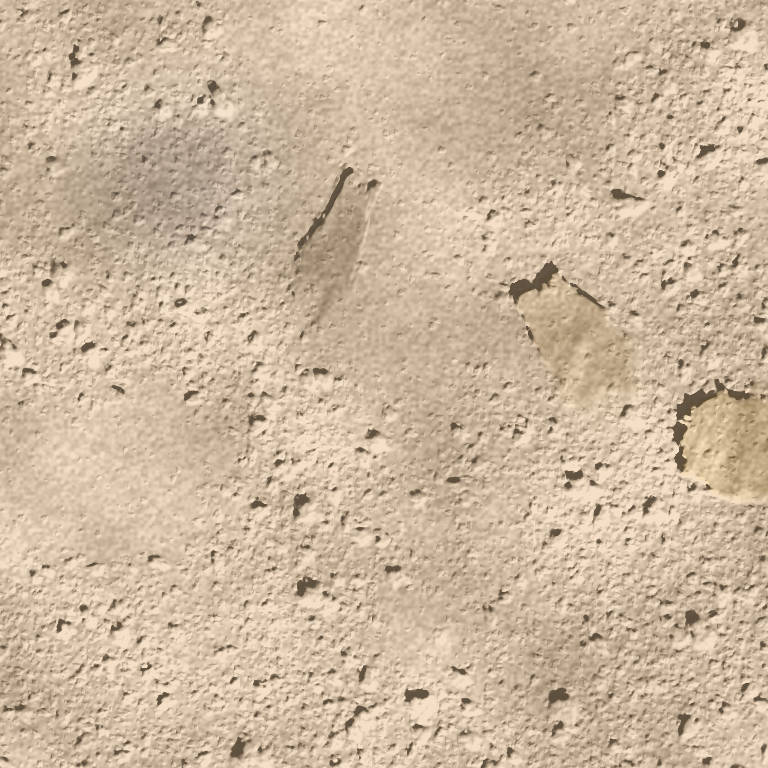
Give the GLSL for this texture, as a Shadertoy shader.

```glsl
const vec2 SUN = vec2(0.51, -0.86);
const float SUN_SLOPE = 0.58;

float hash(vec2 p) {
    vec3 q = fract(vec3(p.xyx) * 0.1031);
    q += dot(q, q.yzx + 33.33);
    return fract((q.x + q.y) * q.z);
}

vec2 hash2(vec2 p) {
    return vec2(hash(p), hash(p + 71.7));
}

float noise(vec2 p) {
    vec2 i = floor(p), f = fract(p);
    f = f * f * (3.0 - 2.0 * f);
    return mix(mix(hash(i), hash(i + vec2(1, 0)), f.x),
               mix(hash(i + vec2(0, 1)), hash(i + 1.0), f.x), f.y);
}

float fbm(vec2 p) {
    float sum = 0.0, amp = 0.5;
    for (int i = 0; i < 3; i++) {
        sum += amp * noise(p);
        p = mat2(0.8, 0.6, -0.6, 0.8) * p * 2.03 + 9.1;
        amp *= 0.5;
    }
    return sum / 0.875;
}

vec2 rotate(vec2 p, float a) {
    float c = cos(a), s = sin(a);
    return vec2(c * p.x - s * p.y, s * p.x + c * p.y);
}

// Scattered pebbles with wavy outlines; density also shrinks them
float pebbles(vec2 p, float scale, float density, float seed) {
    vec2 cell = floor(p * scale - 0.5);
    float height = 0.0;
    for (int i = 0; i < 4; i++) {
        vec2 corner = cell + vec2(i % 2, i / 2), id = corner + seed;
        float presence = smoothstep(0.0, 0.2, density - hash(id + 5.3));
        if (presence <= 0.0) continue;
        vec2 rnd = hash2(id);
        vec2 q = p * scale - corner - 0.12 - 0.76 * rnd;
        float radius = presence * mix(0.22, 0.5, hash(id + 13.9));
        if (dot(q, q) > 1.5 * radius * radius) continue;
        q = rotate(q, rnd.x * 6.28);
        q.y *= 1.0 + 0.6 * rnd.y;
        float a = atan(q.y, q.x);
        float wave = 1.0 + 0.13 * sin(3.0 * a + 9.0 * rnd.y) + 0.08 * sin(5.0 * a + 7.0 * rnd.x);
        float d = length(q) / (radius * wave);
        height = max(height, 0.55 * radius * smoothstep(1.0, 0.35, d));
    }
    return height / scale;
}

// Half-buried slabs in a diagonal trail: x is height, y coverage, z goldness
vec3 slabs(vec2 p) {
    vec3 result = vec3(0.0);
    for (int i = 0; i < 3; i++) {
        float k = float(i);
        vec2 center = vec2(0.43 + 0.39 * k - 0.06 * k * k, 0.66 - 0.12 * k);
        vec2 q = p - center;
        if (dot(q, q) > 0.04) continue;
        q = rotate(q, 0.4 - k) / vec2(0.05 + 0.02 * k, 0.115 - 0.01 * k);
        float d = max(abs(q.x) + 0.45 * abs(q.y + 0.2), abs(q.y));
        if (d > 1.2) continue;
        d += 0.25 * (noise(q * 3.0 + 17.0 * k) - 0.5) + 0.1 * (noise(q * 11.0) - 0.5);
        float buried = mix(0.5, 0.88, smoothstep(-0.6, 0.5, q.y));
        float cover = smoothstep(1.0, buried, d);
        float rise = (0.011 + 0.006 * k) * (0.75 + 0.25 * dot(q, vec2(-0.3, 0.8)));
        if (cover > result.y) result = vec3(cover * rise, cover, 0.5 * k);
    }
    return result;
}

float ground(vec2 p, float rough) {
    float height = 0.0, scale = 16.0;
    for (int i = 0; i < 4; i++) {
        float k = float(i);
        float density = rough * (0.42 + 0.17 * k) + 0.08 * k;
        float layer = pebbles(p + 0.013 * k, scale, density, 31.0 * k);
        height = max(height, layer) + 0.4 * min(height, layer);
        scale *= 1.75;
    }
    float grit = 0.0036 * noise(p * 85.0) + 0.0026 * noise(rotate(p, 0.7) * 190.0);
    return height + grit * (0.5 + 0.7 * rough) + slabs(p).x;
}

float shadow(vec2 p, float height, float rough) {
    float block = 0.0, t = 0.0025;
    for (int i = 0; i < 4; i++) {
        block = max(block, ground(p + SUN * t, rough) - height - SUN_SLOPE * t);
        t *= 1.9;
    }
    return smoothstep(0.0004, 0.0036, block);
}

vec3 sandColor(float v) {
    return v - vec3(0.0, 0.08, 0.18) * mix(0.7, 1.0, smoothstep(0.35, 0.65, v));
}

void mainImage(out vec4 fragColor, in vec2 fragCoord) {
    vec2 p = fragCoord / iResolution.y;

    // Loose rubble at lower right, smooth dust at upper left
    float patches = fbm(p * 5.5 + 3.0);
    float rough = smoothstep(0.1, 0.95, 0.52 + 0.38 * (p.x - p.y) + 1.7 * (patches - 0.5));
    vec3 slab = slabs(p);
    rough *= 1.0 - 0.85 * slab.y;

    // Relief lit from the sun side
    float e = 0.0022;
    float height = ground(p, rough);
    float slope = (height - ground(p + SUN * e, rough)) / e;
    float relief = slope / (1.0 + abs(slope));
    float value = 0.825 + relief * (relief > 0.0 ? 0.19 : 0.27);

    // Dust tone, speckle and pale pebble tops
    value += 0.26 * (fbm(p * 7.0 + 21.0) - 0.5) + 0.12 * (noise(p * 210.0) - 0.5);
    value += 0.07 * smoothstep(0.004, 0.012, height) * (1.0 - slab.y);
    vec2 smudge = (p - vec2(0.24, 0.77)) / vec2(0.12, 0.11);
    float stain = exp(-dot(smudge, smudge)) * (0.5 + fbm(p * 9.0));
    value -= 0.13 * stain;

    // Weathered slab faces
    float streaks = fbm(rotate(p, 0.4) * vec2(45.0, 14.0));
    value += slab.y * (0.3 * (streaks - 0.5) - 0.07 + 0.06 * slab.z);
    value = mix(value, 0.34, 0.9 * shadow(p, height, rough));

    vec3 color = sandColor(clamp(value, 0.25, 0.96));
    color += vec3(0.0, 0.01, 0.04) * stain;
    color -= vec3(0.0, 0.015, 0.06) * slab.y * slab.z;
    fragColor = vec4(color, 1.0);
}
```
